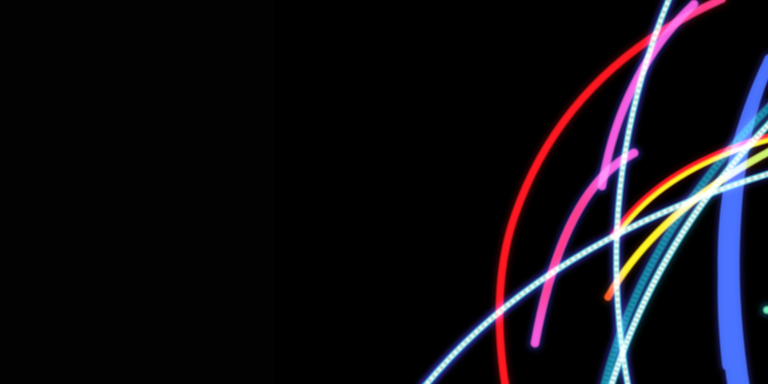
Write a Shadertoy shader that draws this background.

```glsl
// Neon light trails sweeping over black, gathered on the right side.
// Each trail is a quadratic curve through three points; its distance, position
// along the curve and side give core, rim and halo, joined by screen blending.

const float GRID = 384.0;       // layout units per canvas height
const int   SEGMENTS = 20;      // straight pieces per curve
const float EDGE = 1.5;         // softness of a trail edge
const float HALO_REACH = 6.0;
const float BEAD_COUNT = 65.0;  // ripples along the fine strands
const float BEAD_DEPTH = 0.16;

const vec3 NIGHT   = vec3(0.008);
const vec3 RED     = vec3(1.0, 0.09, 0.13);
const vec3 CRIMSON = vec3(1.0, 0.24, 0.55);
const vec3 PINK    = vec3(0.96, 0.36, 0.88);
const vec3 ORANGE  = vec3(1.0, 0.36, 0.10);
const vec3 YELLOW  = vec3(1.0, 0.96, 0.14);
const vec3 LIME    = vec3(0.80, 0.95, 0.45);
const vec3 ICE     = vec3(0.87, 1.0, 0.97);
const vec3 CYAN    = vec3(0.33, 0.80, 0.90);
const vec3 TEAL    = vec3(0.10, 0.56, 0.70);
const vec3 MINT    = vec3(0.45, 0.95, 0.75);
const vec3 BLUE    = vec3(0.29, 0.45, 1.0);
const vec3 INDIGO  = vec3(0.14, 0.13, 0.50);

// Nearest point on a curve through a, mid, b: (distance, parameter, signed side)
vec3 trail(vec2 p, vec2 a, vec2 mid, vec2 b) {
    vec2 control = 2.0 * mid - 0.5 * (a + b);
    vec3 nearest = vec3(1e5, 0.0, 0.0);
    vec2 from = a;
    for (int i = 1; i <= SEGMENTS; i++) {
        float t = float(i) / float(SEGMENTS);
        vec2 to = mix(mix(a, control, t), mix(control, b, t), t);
        vec2 along = to - from;
        vec2 rel = p - from;
        float h = clamp(dot(rel, along) / dot(along, along), 0.0, 1.0);
        float d = length(rel - h * along);
        if (d < nearest.x) {
            float side = (along.x * rel.y - along.y * rel.x) / length(along);
            nearest = vec3(d, (float(i - 1) + h) / float(SEGMENTS), side);
        }
        from = to;
    }
    return nearest;
}

vec3 screenBlend(vec3 base, vec3 light) {
    return 1.0 - (1.0 - base) * (1.0 - light);
}

// Adds one glowing trail of the given half width
vec3 neon(vec3 base, float d, float halfWidth, vec3 core, vec3 rim, vec3 halo) {
    float soft = max(EDGE, 0.75 * GRID / iResolution.y);
    float body = 1.0 - smoothstep(halfWidth - soft, halfWidth + soft, d);
    vec3 paint = mix(core, rim, smoothstep(0.3, 1.0, d / halfWidth));
    float reach = max(d - halfWidth, 0.0) / HALO_REACH;
    return screenBlend(base, mix(halo * exp(-2.0 * reach * reach), paint, body));
}

float beads(float t) {
    return 1.0 - BEAD_DEPTH * (0.5 + 0.5 * sin(6.28318 * BEAD_COUNT * t));
}

void mainImage(out vec4 fragColor, in vec2 fragCoord) {
    vec2 p = fragCoord / iResolution.y * GRID;
    vec3 col = NIGHT * (1.0 - smoothstep(274.0, 276.0, p.x));

    // Broad blue ribbon and its shorter second brush
    vec3 k = trail(p, vec2(770, 324), vec2(731, 174), vec2(740, -11));
    float ribbon = k.x - mix(6.0, 11.0, smoothstep(0.0, 0.6, k.y));
    k = trail(p, vec2(736, 204), vec2(726, 114), vec2(730, 20));
    ribbon = min(ribbon, k.x - 8.0);
    col = neon(col, max(ribbon + 10.0, 0.0), 10.0, BLUE, BLUE * 0.95, INDIGO * 0.5);

    // Long red arc in two joined pieces
    vec3 upper = trail(p, vec2(722, 385), vec2(592, 296), vec2(515, 169));
    vec3 lower = trail(p, vec2(515, 169), vec2(500, 89), vec2(506, -6));
    vec3 arc = mix(CRIMSON, RED, smoothstep(0.0, 0.3, upper.y));
    col = neon(col, min(upper.x, lower.x), 4.0, arc, arc * 0.9, RED * 0.16);

    // Pink strokes
    k = trail(p, vec2(694, 380), vec2(634, 299), vec2(602, 198));
    col = neon(col, k.x, 4.3, PINK, PINK * 0.9, INDIGO * 0.5);
    k = trail(p, vec2(634, 231), vec2(574, 166), vec2(535, 41));
    vec3 blush = mix(PINK, CRIMSON, smoothstep(0.15, 0.5, k.y) * smoothstep(1.0, 0.75, k.y));
    col = neon(col, k.x, 4.5, blush, mix(PINK, blush, 0.5) * 0.9, INDIGO * 0.5);

    // Rainbow strokes: warm on the outer side, yellow inside
    k = trail(p, vec2(615, 149), vec2(678, 208), vec2(772, 247));
    vec3 warm = mix(YELLOW, RED, smoothstep(-1.5, 2.5, k.z));
    col = neon(col, k.x, 4.6, warm, warm * 0.95, RED * 0.12);
    k = trail(p, vec2(608, 87), vec2(674, 167), vec2(772, 234));
    warm = mix(ORANGE, YELLOW, smoothstep(0.0, 0.16, k.y));
    warm = mix(warm, LIME, smoothstep(0.65, 1.0, k.y));
    col = neon(col, k.x, 3.8, warm, warm * 0.9, ORANGE * 0.12);

    // Teal and ice strands rising to the right
    k = trail(p, vec2(604, -2), vec2(665, 144), vec2(770, 278));
    col = neon(col, k.x, 4.0, TEAL * beads(k.y), TEAL * 0.8, INDIGO * 0.6);
    k = trail(p, vec2(611, -2), vec2(675, 139), vec2(771, 262));
    col = neon(col, k.x, 3.6, ICE * beads(k.y), CYAN, TEAL * 0.25);

    // Crossing ice threads
    k = trail(p, vec2(425, -2), vec2(572, 124), vec2(771, 211));
    col = neon(col, k.x, 3.3, ICE * beads(k.y), CYAN, INDIGO * mix(1.1, 0.4, k.y));
    k = trail(p, vec2(669, 385), vec2(620, 194), vec2(628, -2));
    col = neon(col, k.x, 3.2, ICE * beads(k.y), CYAN, INDIGO * 0.8);

    // Mint tip at the right edge
    col = neon(col, length(p - vec2(767, 74)), 4.0, MINT, MINT * 0.8, TEAL * 0.3);

    fragColor = vec4(col, 1.0);
}
```
